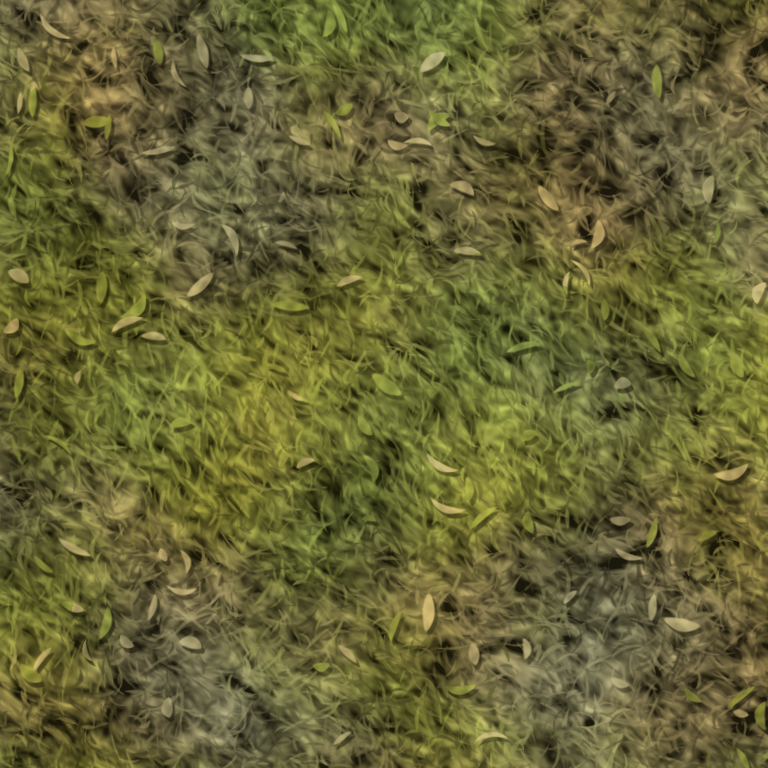
Write a Shadertoy shader that draws this texture.

```glsl
// Worn turf: patches of olive grass among dry straw and dark soil.
// Warped gradient noise makes the matted ground; jittered cells scatter
// curved strands and small leaves on it. Ground is stored as (tone, lushness).

vec2 hash2(vec2 p) {
    vec3 q = fract(p.xyx * vec3(0.1031, 0.1030, 0.0973));
    q += dot(q, q.yzx + 33.33);
    return fract((q.xx + q.yz) * q.zy);
}

float cornerSlope(vec2 cell, vec2 offset) {
    float angle = 6.2832 * hash2(cell + 71.0).x;
    return dot(vec2(cos(angle), sin(angle)), offset);
}

float gradientNoise(vec2 p) {
    vec2 i = floor(p), f = fract(p);
    vec2 u = f * f * f * (f * (f * 6.0 - 15.0) + 10.0);
    vec2 e = vec2(1.0, 0.0);
    float low = mix(cornerSlope(i, f), cornerSlope(i + e, f - e), u.x);
    float high = mix(cornerSlope(i + e.yx, f - e.yx), cornerSlope(i + 1.0, f - 1.0), u.x);
    return mix(low, high, u.y);
}

// Soft tapered stroke, bent into an arc; len and wid are half sizes
float stroke(vec2 d, float angle, float len, float wid, float bend) {
    float c = cos(angle), s = sin(angle);
    d = vec2(c * d.x + s * d.y, c * d.y - s * d.x);
    float x = d.x / len;
    float edge = abs(d.y + bend * len * (x * x - 0.3)) - wid * (1.0 - x * x);
    return (1.0 - smoothstep(-0.0018, 0.0018, edge)) * (1.0 - smoothstep(0.75, 1.05, abs(x)));
}

// One layer of straw and grass blades
vec2 addStrands(vec2 ground, vec2 p, float cells, float seed, float lush, float flow) {
    vec2 home = floor(p * cells);
    for (int j = -1; j <= 1; j++)
    for (int i = -1; i <= 1; i++) {
        vec2 id = home + vec2(i, j);
        vec2 place = hash2(id + seed), look = hash2(id + seed + 37.0), form = hash2(id + seed + 91.0);
        vec2 d = p - (id + 0.1 + 0.8 * place) / cells;
        float isBlade = step(look.x, 0.55 * lush);
        float angle = mix(flow + (form.x - 0.5) * mix(3.0, 1.3, lush), 1.65 + (form.x - 0.5) * 1.5, isBlade);
        float len = (0.4 + 0.45 * form.y) / cells;
        float m = stroke(d, angle, len, 0.0013 + 0.0022 * place.y, (place.x - 0.5) * 0.9);
        float tone = mix(0.12, 1.1, look.y) + 0.08 * isBlade;
        float green = mix(lush * 0.75, 0.55 + 0.5 * lush, isBlade);
        ground = mix(ground, vec2(tone, green), m * 0.62 * step(place.y, 0.8));
    }
    return ground;
}

// Sparse broad leaves, dry or green, each with a shadow
vec2 addLeaves(vec2 ground, vec2 p, float cells, float seed, float lush) {
    vec2 home = floor(p * cells);
    for (int j = -1; j <= 1; j++)
    for (int i = -1; i <= 1; i++) {
        vec2 id = home + vec2(i, j);
        vec2 place = hash2(id + seed), look = hash2(id + seed + 53.0), form = hash2(id + seed + 17.0);
        vec2 d = p - (id + 0.1 + 0.8 * place) / cells;
        float angle = 3.1416 * form.x, len = 0.010 + 0.016 * form.y;
        float wid = 0.003 + 0.005 * look.y, bend = (place.x - 0.5) * 0.8;
        float shown = step(look.x, 0.27);
        float green = step(place.y, 0.2 + 0.5 * lush);
        float shade = stroke(d + vec2(-0.004, 0.006), angle, len, wid, bend);
        ground.x = mix(ground.x, -0.1, 0.65 * shade * shown);
        float tone = mix(1.3, 0.95, green) + 0.25 * (form.y - 0.5) + 0.5 * gradientNoise(p * 70.0);
        float m = stroke(d, angle, len, wid, bend);
        ground = mix(ground, vec2(tone, green * 1.1), 0.85 * m * shown);
    }
    return ground;
}

void mainImage(out vec4 fragColor, in vec2 fragCoord) {
    vec2 p = fragCoord / min(iResolution.x, iResolution.y);

    // Grass patches and the lie of the fibres
    float patches = gradientNoise(p * 2.6 + 3.3) + 0.55 * gradientNoise(p * 7.0 + 9.0);
    float lush = smoothstep(-0.38, 0.42, patches + 0.12 * (p.y - 0.5));
    float flow = -0.6 + 1.3 * gradientNoise(p * 3.5 + 21.0);

    // Matted ground: long fibres in grass, curled clumps and gaps in soil
    vec2 warp = vec2(gradientNoise(p * 15.0), gradientNoise(p * 15.0 + 40.0));
    vec2 q = p + 0.018 * warp;
    vec2 along = vec2(dot(q, vec2(0.825, -0.565)), dot(q, vec2(0.565, 0.825)));
    float fibre = gradientNoise(along * vec2(24.0, 78.0));
    float clump = gradientNoise(q * vec2(36.0, 42.0) + 5.0);
    float fine = gradientNoise(along * vec2(85.0, 140.0));
    float gaps = smoothstep(0.08, 0.45, gradientNoise(q * 23.0 + 60.0));
    float tone = 0.5 + fibre * mix(0.75, 0.95, lush) + clump * mix(1.1, 0.5, lush) + 0.45 * fine;
    tone -= gaps * mix(0.6, 0.25, lush);
    vec2 ground = vec2(tone, lush);

    // Litter, from long strands to short ones, then leaves
    for (int k = 0; k < 7; k++) {
        float layer = float(k);
        ground = addStrands(ground, p + 0.006 * warp, 18.0 + 5.0 * layer, 113.0 * layer, lush, flow);
    }
    ground = addLeaves(ground, p + 0.006 * warp, 12.0, 205.0, lush);
    ground = addLeaves(ground, p + 0.006 * warp, 17.0, 431.0, lush);

    // Broad light and fine grain
    ground.x += 0.45 * gradientNoise(p * 5.5 + 14.0) + 0.3 * gradientNoise(q * 12.0 + 33.0);
    ground.x += 0.22 * gradientNoise(q * 95.0) + 0.1 * (lush - 0.5);
    ground.x = clamp(ground.x, -0.3, 1.5);

    // Tone runs from shade to light; lushness turns straw to olive
    vec3 shade = mix(vec3(0.22, 0.20, 0.12), vec3(0.20, 0.205, 0.07), ground.y);
    vec3 light = mix(vec3(0.60, 0.55, 0.37), vec3(0.57, 0.595, 0.26), ground.y);
    vec3 color = mix(shade, light, ground.x);
    color *= 1.0 + vec3(-0.14, 0.0, 0.22) * gradientNoise(p * 4.5 + 50.0);
    fragColor = vec4(color, 1.0);
}
```
